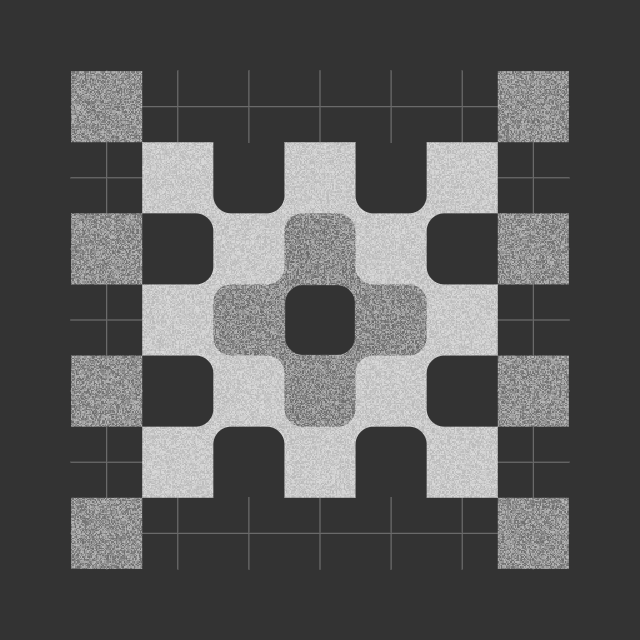
Write a WebGL 1 fragment shader that draws this pattern.

```glsl
precision highp float;

uniform vec2 u_resolution;

const float CELLS = 9.0;        // canvas width in cells
const float CORNER = 0.25;      // corner radius in cells
const float LINE_HALF = 0.008;  // half width of a grid line
const float GRAIN_CELLS = 512.0;

const float DARK = 0.2;
const float LINE = 0.44;
const float LIGHT = 0.79;
const float CROSS = 0.56;
const float OUTER = 0.575;

float hash(vec2 p) {
  vec3 v = fract(vec3(p.xyx) * 0.1031);
  v += dot(v, v.yzx + 33.33);
  return fract((v.x + v.y) * v.z);
}

float box(vec2 p, vec2 halfSize, float radius) {
  vec2 d = abs(p) - halfSize + radius;
  return length(max(d, 0.0)) + min(max(d.x, d.y), 0.0) - radius;
}

// Antialiased coverage of a signed distance
float fill(float d, float pixel) {
  return clamp(0.5 - d / pixel, 0.0, 1.0);
}

// Grid lines, only in the outer ring of cells
float gridLines(vec2 p) {
  vec2 toLine = abs(fract(p) - 0.5);
  vec2 nearest = 0.5 - toLine;
  nearest = abs(fract(p + 0.5) - 0.5);
  nearest = min(nearest, 1.0 - nearest);
  vec2 a = abs(p);
  float reach = max(a.x, a.y);
  float d = min(nearest.x, nearest.y) - LINE_HALF;
  d = max(d, reach - 3.5 - LINE_HALF);
  return max(d, 2.5 - LINE_HALF - reach);
}

// Square with rounded notches cut into its sides
float notchedSquare(vec2 folded) {
  float square = folded.x - 2.5;
  float notch = box(folded - vec2(2.5, 1.0), vec2(1.0, 0.5), CORNER);
  return max(square, -notch);
}

// Plus with rounded ends and filleted inner corners
float cross(vec2 folded) {
  float arm = box(folded, vec2(1.5, 0.5), CORNER);
  float cutout = box(folded - 1.0, vec2(0.5), CORNER);
  float fillet = max(folded.x - 0.5 - CORNER, -cutout);
  return min(arm, fillet);
}

// Alternating squares down the left and right columns
float sideSquares(vec2 a) {
  float row = a.y < 2.0 ? 1.0 : 3.0;
  return box(a - vec2(3.0, row), vec2(0.5), 0.0);
}

void main() {
  float size = min(u_resolution.x, u_resolution.y);
  float pixel = CELLS / size;
  vec2 centered = (gl_FragCoord.xy - 0.5 * u_resolution) / size;
  vec2 p = centered * CELLS;
  vec2 a = abs(p);
  vec2 folded = vec2(max(a.x, a.y), min(a.x, a.y));

  float grain = hash(floor((centered + 0.5) * GRAIN_CELLS)) - 0.5;

  // Layers from back to front
  float shade = mix(DARK, LINE, fill(gridLines(p), pixel));
  shade = mix(shade, OUTER + 0.3 * grain, fill(sideSquares(a), pixel));
  shade = mix(shade, LIGHT + 0.13 * grain, fill(notchedSquare(folded), pixel));
  shade = mix(shade, CROSS + 0.3 * grain, fill(cross(folded), pixel));
  shade = mix(shade, DARK, fill(box(p, vec2(0.49), CORNER), pixel));

  gl_FragColor = vec4(vec3(shade), 1.0);
}
```
